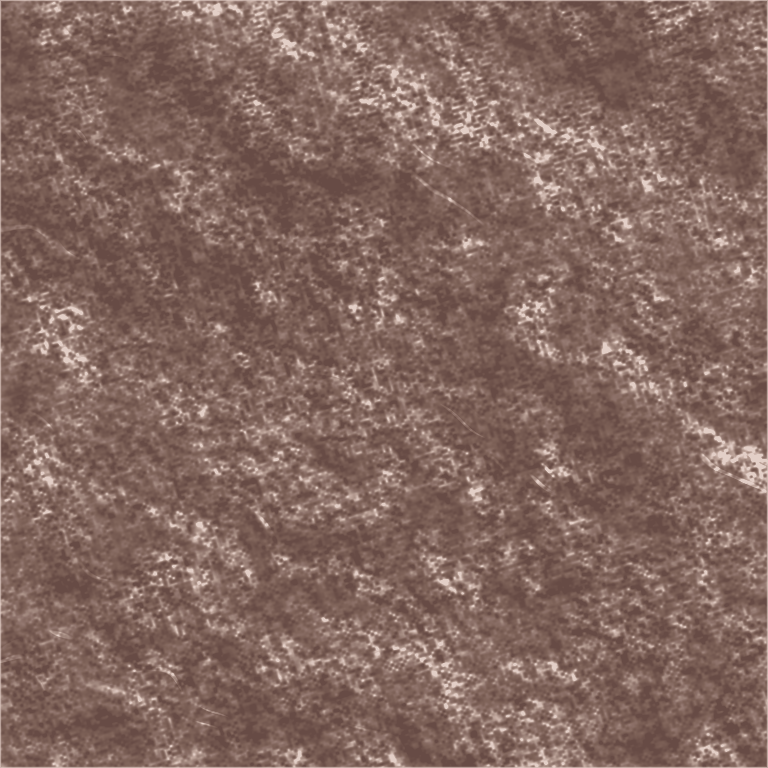
A WebGL 1 fragment shader for this texture:

```glsl
precision highp float;
// Reddish-brown stone tile, peppered with pale flecks gathered in slanted drifts.
// Noise layers of several sizes, each of unit spread, are summed to one
// brightness value, which a ramp of six colours turns into stone.
uniform vec2 u_resolution;

// Stone colours, dark to light
const vec3 UMBER = vec3(0.44, 0.33, 0.30);
const vec3 BROWN = vec3(0.50, 0.39, 0.35);
const vec3 CLAY  = vec3(0.56, 0.45, 0.42);
const vec3 ROSE  = vec3(0.64, 0.54, 0.50);
const vec3 SAND  = vec3(0.74, 0.64, 0.60);
const vec3 CREAM = vec3(0.89, 0.81, 0.78);

// Directions in radians, and cells per canvas along and across them
const float DRIFT_ANGLE = -0.50;
const float FLECK_ANGLE = -0.25;
const vec2 STREAK_CELLS  = vec2(4.0, 11.0);
const vec2 CLUSTER_CELLS = vec2(15.0, 34.0);
const vec2 PATCH_CELLS   = vec2(44.0, 72.0);
const vec2 FLECK_CELLS   = vec2(105.0, 150.0);
const vec2 GRAIN_CELLS   = vec2(235.0, 260.0);
const vec2 VEIN_CELLS    = vec2(13.0, 85.0);

// Share of each layer in the brightness
const float STREAK_WEIGHT  = 0.30;
const float CLUSTER_WEIGHT = 0.38;
const float PATCH_WEIGHT   = 0.32;
const float FLECK_WEIGHT   = 0.53;
const float GRAIN_WEIGHT   = 0.58;
const float VEIN_WEIGHT    = 1.6;
const float CLUSTER_CONTRAST = 0.22;  // extra speckle inside clusters

const float WARP = 0.012;
const float EDGE_WIDTH = 0.0024;
const float EDGE_STRENGTH = 0.65;
const float NOISE_SPREAD = 0.2145;    // standard deviation of value noise

float hash(vec2 p) {
  return fract(sin(dot(p, vec2(127.1, 311.7))) * 43758.5453);
}

float valueNoise(vec2 p) {
  vec2 cell = floor(p);
  vec2 f = fract(p);
  f = f * f * (3.0 - 2.0 * f);
  float low = mix(hash(cell), hash(cell + vec2(1.0, 0.0)), f.x);
  float high = mix(hash(cell + vec2(0.0, 1.0)), hash(cell + 1.0), f.x);
  return mix(low, high, f.y);
}

// Value noise with zero mean and unit spread
float unitNoise(vec2 p) {
  return (valueNoise(p) - 0.5) / NOISE_SPREAD;
}

// Coordinates along and across a direction
vec2 alongAxis(vec2 p, float angle) {
  float c = cos(angle);
  float s = sin(angle);
  return vec2(c * p.x + s * p.y, c * p.y - s * p.x);
}

float rise(float from, float to, float x) {
  return clamp((x - from) / (to - from), 0.0, 1.0);
}

// Colour stops are spaced so that each tone covers its share of the stone
vec3 stoneColour(float z) {
  vec3 colour = mix(UMBER, BROWN, clamp(z + 1.1, -0.6, 1.0));
  colour = mix(colour, CLAY, rise(-0.10, 0.70, z));
  colour = mix(colour, ROSE, rise(0.70, 1.37, z));
  colour = mix(colour, SAND, rise(1.37, 1.98, z));
  return mix(colour, CREAM, rise(1.98, 2.70, z));
}

void main() {
  vec2 uv = gl_FragCoord.xy / u_resolution;
  vec2 p = gl_FragCoord.xy / min(u_resolution.x, u_resolution.y);

  // Bend the drifts so that they do not run in straight rows
  vec2 bend = vec2(unitNoise(p * 17.0 + 3.7), unitNoise(p * 17.0 + 41.3));
  vec2 drift = alongAxis(p + WARP * bend, DRIFT_ANGLE);
  vec2 fleckAxis = alongAxis(p + 0.15 * WARP * bend, FLECK_ANGLE);

  // Large drifts and clusters
  float streak = unitNoise(drift * STREAK_CELLS + 11.0);
  float cluster = unitNoise(drift * CLUSTER_CELLS + 23.0);
  float patches = unitNoise(fleckAxis * PATCH_CELLS + 37.0);

  // Fine speckle, livelier within the clusters
  float fleck = unitNoise(fleckAxis * FLECK_CELLS + 53.0);
  float grain = unitNoise(alongAxis(p, 0.3) * GRAIN_CELLS + 71.0);
  float contrast = 1.0 + CLUSTER_CONTRAST * cluster;
  float speckle = contrast * (FLECK_WEIGHT * fleck + GRAIN_WEIGHT * grain);

  // Rare thin veins
  float vein = smoothstep(0.80, 0.93, valueNoise(drift * VEIN_CELLS + 89.0));
  vein *= smoothstep(0.58, 0.78, valueNoise(drift * vec2(7.0, 16.0) + 97.0));

  float z = STREAK_WEIGHT * streak + CLUSTER_WEIGHT * cluster
          + PATCH_WEIGHT * patches + speckle + VEIN_WEIGHT * vein;
  vec3 colour = stoneColour(z);

  // Pale hairline around the tile
  vec2 inset = min(uv, 1.0 - uv);
  float edge = 1.0 - smoothstep(0.3 * EDGE_WIDTH, EDGE_WIDTH, min(inset.x, inset.y));
  gl_FragColor = vec4(mix(colour, CREAM, EDGE_STRENGTH * edge), 1.0);
}
```
